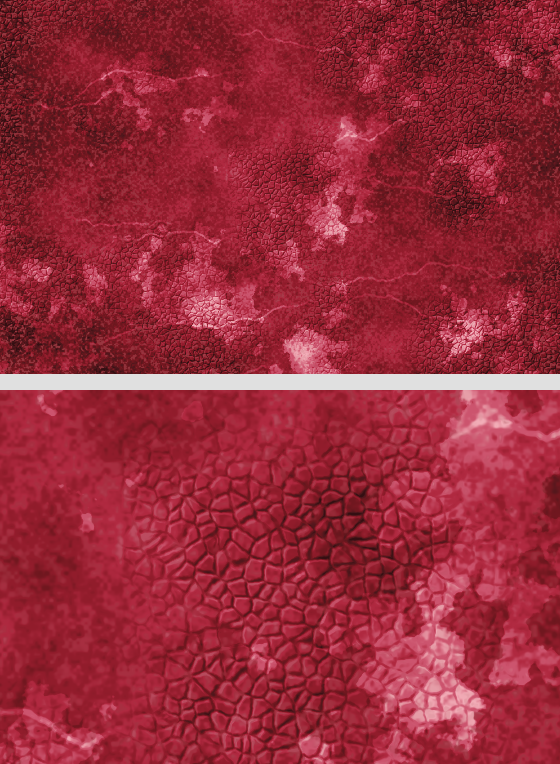
Top: the whole. Bottom: its middle third, enlarged.
A Shadertoy shader for this texture:

```glsl
// Weathered crimson plaster: a cloudy red ground, ragged pale pink flakes,
// embossed cellular crackle, fine brown grain, wandering light veins and a
// grimy vignette. All layers add to one tone, which a colour ramp then tints.

float hash(vec2 p) {
    vec3 q = fract(vec3(p.xyx) * 0.1031);
    q += dot(q, q.yzx + 33.33);
    return fract((q.x + q.y) * q.z);
}

float valueNoise(vec2 p) {
    vec2 cell = floor(p), f = fract(p);
    f = f * f * (3.0 - 2.0 * f);
    float low = mix(hash(cell), hash(cell + vec2(1, 0)), f.x);
    float high = mix(hash(cell + vec2(0, 1)), hash(cell + vec2(1, 1)), f.x);
    return mix(low, high, f.y);
}

// Fractal noise, centred on zero
float fbm(vec2 p) {
    float sum = 0.0, gain = 0.5;
    for (int i = 0; i < 5; i++) {
        sum += gain * (valueNoise(p) - 0.5);
        p = mat2(1.6, 1.2, -1.2, 1.6) * p + 17.3;
        gain *= 0.55;
    }
    return sum;
}

// Height of crackled paint: 0 in the gaps between cells, 1 on top of them
float crackle(vec2 p, float gap) {
    vec2 cell = floor(p);
    float nearest = 9.0, second = 9.0;
    for (int y = -1; y <= 1; y++)
    for (int x = -1; x <= 1; x++) {
        vec2 c = cell + vec2(x, y);
        float d = length(c + vec2(hash(c), hash(c + 71.7)) - p);
        second = min(second, max(nearest, d));
        nearest = min(nearest, d);
    }
    return smoothstep(0.0, gap, second - nearest);
}

// Sum of soft round areas where the plaster shows through
float wornRegions(vec2 p) {
    const vec3 spots[7] = vec3[7](
        vec3(0.54, 0.27, 0.17), vec3(0.95, 0.46, 0.16), vec3(1.25, 0.50, 0.12),
        vec3(1.42, 0.93, 0.11), vec3(0.85, 0.05, 0.12), vec3(0.19, 0.66, 0.10),
        vec3(1.24, 0.15, 0.13));
    float sum = 0.0;
    for (int i = 0; i < 7; i++) {
        vec2 d = (p - spots[i].xy) / spots[i].z;
        sum += exp(-dot(d, d));
    }
    return min(sum, 1.0);
}

// Long, mostly level veins that waver and fade at both ends
float veins(vec2 p, float width) {
    float sum = 0.0;
    for (int i = 0; i < 11; i++) {
        float id = float(i);
        vec2 mid = vec2(1.5 * hash(vec2(id, 3.0)), fract(id * 0.618 + 0.17));
        float slope = 0.5 * (hash(vec2(id, 8.0)) - 0.5);
        float reach = mix(0.12, 0.45, hash(vec2(id, 5.0)));
        vec2 d = p - mid;
        float path = slope * d.x + 0.13 * fbm(vec2(p.x * 6.0, id * 9.0 + p.y));
        float line = 1.0 - smoothstep(0.2 * width, width, abs(d.y - path));
        sum += line * (1.0 - smoothstep(0.5 * reach, reach, abs(d.x)));
    }
    return min(sum, 1.0);
}

vec3 crimsonRamp(float tone) {
    vec3 c = mix(vec3(0.20, 0.06, 0.07), vec3(0.32, 0.09, 0.11), smoothstep(-0.2, 0.0, tone));
    c = mix(c, vec3(0.44, 0.09, 0.12), smoothstep(0.0, 0.2, tone));
    c = mix(c, vec3(0.57, 0.11, 0.17), smoothstep(0.2, 0.4, tone));
    c = mix(c, vec3(0.69, 0.16, 0.25), smoothstep(0.4, 0.6, tone));
    c = mix(c, vec3(0.80, 0.33, 0.43), smoothstep(0.6, 0.82, tone));
    return mix(c, vec3(0.95, 0.68, 0.72), smoothstep(0.85, 1.15, tone));
}

void mainImage(out vec4 fragColor, in vec2 fragCoord) {
    vec2 p = fragCoord / iResolution.y;
    vec2 centred = fragCoord / iResolution.xy - 0.5;

    // Cloudy ground and grime gathering toward the borders
    float broad = fbm(p * 2.5 + 3.0);
    float mottle = fbm(p * 11.0 + 40.0);
    float vignette = smoothstep(0.28, 0.68, length(centred * vec2(1.0, 0.85)));
    float corner = smoothstep(0.45, 0.0, length(p * vec2(0.9, 1.0)));
    float grime = clamp(0.25 + 0.8 * vignette + 0.3 * corner + 1.5 * fbm(p * 3.5 + 60.0), 0.0, 1.0);

    // Pale flakes with ragged, lit rims
    float worn = wornRegions(p + 0.12 * vec2(broad, mottle));
    float flake = 1.2 * fbm(p * 5.0 + 11.0) + 0.9 * fbm(p * 26.0 + 5.0) + 0.42 * worn - 0.27;
    float plaster = smoothstep(-0.02, 0.06, flake);
    float rim = 1.0 - smoothstep(0.0, 0.035, abs(flake - 0.02));

    // Crackle, lit from the upper left
    vec2 warped = p + 0.012 * vec2(fbm(p * 30.0), fbm(p * 30.0 + 90.0));
    float height = crackle(warped * 68.0, 0.32);
    float relief = height - crackle((warped + vec2(-0.0022, 0.0028)) * 68.0, 0.32);
    float cracked = smoothstep(-0.12, 0.2, fbm(p * 4.0 + 25.0) + 0.12 * grime + 0.1 * worn - 0.04);

    // Fine grain
    float grain = valueNoise(p * 165.0) + 0.6 * valueNoise(p * 290.0 + 7.0) - 0.8;

    float tone = 0.47 + 0.5 * broad + 0.55 * mottle - 0.29 * grime;
    tone += plaster * (0.24 + 0.5 * mottle + 0.12 * worn) + 0.09 * rim;
    tone += cracked * (0.26 * relief - 0.2 * (1.0 - height));
    tone += grain * mix(0.24, 0.42, grime) - 0.12 * corner;
    tone += 0.26 * veins(p, 0.005) * (0.6 + 0.8 * valueNoise(p * 18.0));

    // Dusty brown specks on grime and crack edges
    float dust = smoothstep(0.08, 0.42, grain + 0.35 * relief * cracked) * (0.3 + 0.65 * grime);
    vec3 color = mix(crimsonRamp(tone), vec3(0.58, 0.22, 0.25), dust * (1.0 - 0.7 * plaster));
    fragColor = vec4(color, 1.0);
}
```
